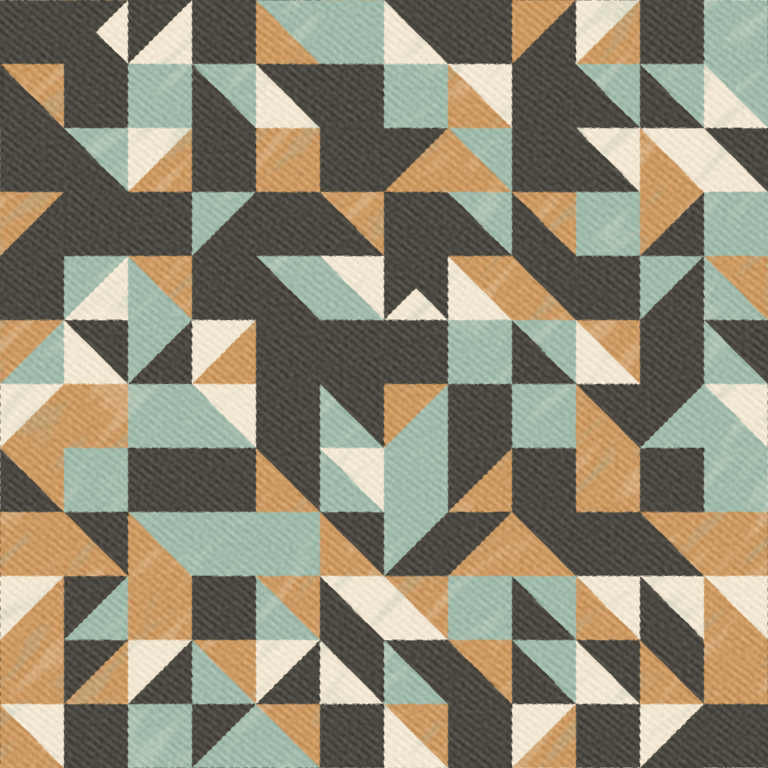
Reproduce this pattern procedurally as a WebGL 1 fragment shader.

```glsl
precision highp float;
uniform vec2 u_resolution;

const vec3 DARK  = vec3(0.295, 0.285, 0.255);
const vec3 TEAL  = vec3(0.625, 0.730, 0.670);
const vec3 CREAM = vec3(0.945, 0.905, 0.825);
const vec3 OCHRE = vec3(0.800, 0.600, 0.385);

// Shares of the tile kinds; together they add up to one
const vec4 SOLID_SHARE = vec4(0.30, 0.09, 0.01, 0.06);   // dark, teal, cream, ochre
const vec3 DARK_PAIR_SHARE = vec3(0.11, 0.12, 0.11);     // dark + teal, cream, ochre
const vec2 TEAL_PAIR_SHARE = vec2(0.06, 0.06);           // teal + cream, ochre

const float CELLS = 12.0;
const float FALLING_SHARE = 0.62;    // diagonals that run down to the right
const float NOTCH_SHARE = 0.30;      // dark and cream tiles with a small triangle
const float EDGE_SOFTNESS = 0.0022;
const float EDGE_WOBBLE = 0.0007;
const float RIB_COUNT = 115.0;
const vec2  RIB_NORMAL = vec2(0.62, 0.785);
const float RIB_DEPTH = 0.042;
const float GRAIN_SCALE = 170.0;
const float GRAIN_DEPTH = 0.045;
const float STREAK_TINT = 0.22;
const float TAU = 6.2831853;

float hash(vec2 p, float seed) {
    vec3 q = fract(vec3(p.xyx + seed * 17.3) * vec3(0.1031, 0.1030, 0.0973));
    q += dot(q, q.yzx + 33.33);
    return fract((q.x + q.y) * q.z);
}

vec2 gradient(vec2 corner) {
    float angle = TAU * hash(corner, 9.0);
    return vec2(cos(angle), sin(angle));
}

float gradientNoise(vec2 p) {
    vec2 i = floor(p), f = fract(p);
    vec2 u = f * f * f * (f * (f * 6.0 - 15.0) + 10.0);
    vec2 e = vec2(1.0, 0.0);
    float low  = mix(dot(gradient(i), f), dot(gradient(i + e), f - e), u.x);
    float high = mix(dot(gradient(i + e.yx), f - e.yx), dot(gradient(i + 1.0), f - 1.0), u.x);
    return 1.4 * mix(low, high, u.y);
}

// Random value spread evenly over each block of two by two cells
float evenHash(vec2 cell) {
    vec2 block = floor(cell / 2.0), inner = cell - 2.0 * block;
    if (hash(block, 1.0) > 0.5) inner = inner.yx;
    float rank = 2.0 * inner.x + inner.y;
    return fract(hash(block, 2.0) + (rank + hash(cell, 3.0)) / 4.0);
}

bool take(inout float draw, float share) {
    draw -= share;
    return draw < 0.0;
}

// Flat colour of the tiling: plain squares, split squares and notches
vec3 tiling(vec2 p) {
    vec2 cell = floor(p * CELLS);
    vec2 q = fract(p * CELLS) - 0.5;
    float draw = evenHash(cell);
    vec3 a = CREAM, b = OCHRE;
    bool notch = false;

    if (take(draw, SOLID_SHARE.x)) { a = DARK; b = DARK; }
    else if (take(draw, SOLID_SHARE.y)) { a = TEAL; b = TEAL; }
    else if (take(draw, SOLID_SHARE.z)) { b = CREAM; }
    else if (take(draw, SOLID_SHARE.w)) { a = OCHRE; }
    else if (take(draw, DARK_PAIR_SHARE.x)) { a = DARK; b = TEAL; }
    else if (take(draw, DARK_PAIR_SHARE.y)) {
        a = DARK; b = CREAM;
        notch = hash(cell, 4.0) < NOTCH_SHARE;
    }
    else if (take(draw, DARK_PAIR_SHARE.z)) { a = DARK; }
    else if (take(draw, TEAL_PAIR_SHARE.x)) { a = TEAL; b = CREAM; }
    else if (take(draw, TEAL_PAIR_SHARE.y)) { a = TEAL; }

    if (hash(cell, 5.0) > 0.5) q = -q;
    if (notch) {
        if (hash(cell, 6.0) > 0.5) q = q.yx;
        return q.y < -abs(q.x) ? b : a;
    }
    float side = hash(cell, 7.0) < FALLING_SHARE ? q.x + q.y : q.x - q.y;
    return side < 0.0 ? b : a;
}

void main() {
    float size = min(u_resolution.x, u_resolution.y);
    vec2 p = gl_FragCoord.xy / size;

    // Woven ribs, bent a little and of uneven strength
    float bend = 0.6 * gradientNoise(p * 22.0);
    float rib = sin(TAU * RIB_COUNT * dot(p, RIB_NORMAL) + bend);
    rib *= 0.8 + 0.5 * gradientNoise(p * 45.0 + 7.0);
    rib *= 1.0 - smoothstep(0.3, 0.5, RIB_COUNT / size);
    float grain = gradientNoise(p * GRAIN_SCALE);

    // Smooth tile edges, roughened by the weave
    vec2 wobbled = p + EDGE_WOBBLE * vec2(rib, grain);
    float spread = max(EDGE_SOFTNESS, 1.0 / size) / 3.0;
    vec3 color = vec3(0.0);
    for (int x = -1; x <= 1; x++)
        for (int y = -1; y <= 1; y++)
            color += tiling(wobbled + spread * vec2(float(x), float(y))) / 9.0;

    // Faint rising streaks of dye in the light colours
    float streak = gradientNoise(vec2((p.x + p.y) * 7.0, (p.x - p.y) * 32.0));
    float light = smoothstep(0.35, 0.6, color.g);
    color = mix(color, TEAL, STREAK_TINT * light * smoothstep(0.15, 0.7, streak));
    color = mix(color, CREAM, STREAK_TINT * light * smoothstep(0.15, 0.7, -streak));

    // Relief of ribs and grain, weaker on the palest cloth
    float relief = mix(1.0, 0.55, smoothstep(0.6, 0.9, color.g));
    color += relief * (RIB_DEPTH * rib + GRAIN_DEPTH * grain);
    gl_FragColor = vec4(clamp(color, 0.0, 1.0), 1.0);
}
```
